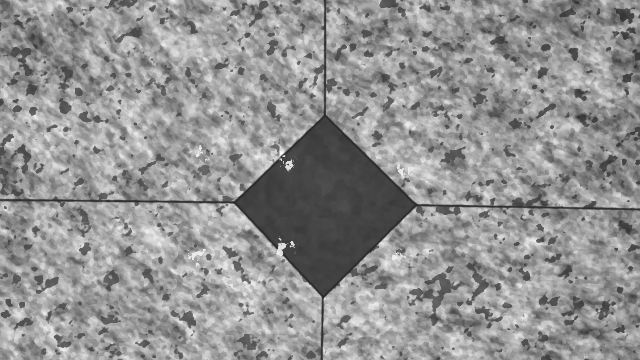
A Shadertoy shader for this texture:

```glsl
// Four slabs of speckled grey granite meet around a dark diamond inlay.
// Stretched value noise makes the veins, blended random cells the crystals,
// and thresholded noise the dark flecks, the grout wear and the glints.

float hash(vec2 p) {
    vec3 q = fract(vec3(p.xyx) * 0.1031);
    q += dot(q, q.yzx + 33.33);
    return fract((q.x + q.y) * q.z);
}

float noise(vec2 p) {
    vec2 cell = floor(p), f = fract(p);
    f = f * f * (3.0 - 2.0 * f);
    float low = mix(hash(cell), hash(cell + vec2(1, 0)), f.x);
    float high = mix(hash(cell + vec2(0, 1)), hash(cell + vec2(1, 1)), f.x);
    return mix(low, high, f.y);
}

float fbm(vec2 p) {
    float sum = 0.0, weight = 0.5;
    for (int i = 0; i < 3; i++) {
        sum += weight * noise(p);
        p = mat2(1.6, 1.2, -1.2, 1.6) * p + 17.3;
        weight *= 0.5;
    }
    return sum / 0.875;
}

// Random tone per cell, with slightly softened cell borders.
float crystals(vec2 p) {
    vec2 base = floor(p);
    float sum = 0.0, total = 0.0;
    for (int j = -1; j <= 1; j++)
    for (int i = -1; i <= 1; i++) {
        vec2 id = base + vec2(i, j);
        vec2 offset = id + vec2(hash(id), hash(id + 71.7)) - p;
        float weight = exp(-14.0 * dot(offset, offset));
        sum += weight * hash(id + 29.1);
        total += weight;
    }
    return sum / total;
}

mat2 rotation(float angle) {
    float c = cos(angle), s = sin(angle);
    return mat2(c, -s, s, c);
}

// Signed distance to a line; positive on the right of a to b.
float lineSide(vec2 p, vec2 a, vec2 b) {
    vec2 d = normalize(b - a);
    return dot(p - a, vec2(d.y, -d.x));
}

float diamondDistance(vec2 p) {
    vec2 top = vec2(0.903, 0.683), left = vec2(0.648, 0.4375);
    vec2 bottom = vec2(0.898, 0.171), right = vec2(1.160, 0.4306);
    float west = max(lineSide(p, top, left), lineSide(p, left, bottom));
    float east = max(lineSide(p, bottom, right), lineSide(p, right, top));
    return max(west, east);
}

float granite(vec2 p, vec2 slab) {
    float angle = mix(-0.75, -0.5, slab.x) + 0.15 * (1.0 - slab.y);
    vec2 q = p + slab * vec2(7.3, 4.1);
    vec2 vein = rotation(angle) * (q + 0.012 * fbm(q * 14.0));

    float clouds = fbm(vein * vec2(8.0, 15.0)) - 0.5;
    float mottling = fbm(vein * vec2(32.0, 58.0) + 40.0) - 0.5;
    float tone = 0.665 + 0.26 * clouds + 0.42 * mottling;
    tone += 0.19 * (crystals(q * 85.0) - 0.5);

    // Grey smears, then small dark mica flecks gathered in patches.
    float smear = fbm(vein * vec2(16.0, 34.0) + 90.0);
    tone -= 0.13 * smoothstep(0.53, 0.68, smear);
    float gather = noise(vein * vec2(5.0, 9.0) + 13.0) - 0.5;
    float fleck = fbm(rotation(0.6) * q * vec2(36.0, 42.0) + 61.0);
    float mask = smoothstep(0.65, 0.73, fleck + 0.13 * gather);
    return mix(tone, 0.29 + 0.1 * mottling, 0.85 * mask);
}

float inlay(vec2 p, float dist) {
    float tone = 0.255 + 0.035 * (crystals(p * 38.0) - 0.5);
    tone += 0.05 * (fbm(p * 55.0) - 0.5);
    tone += 0.025 * smoothstep(0.2, 0.0, length(p - vec2(0.92, 0.47)));
    return mix(0.13, tone, smoothstep(0.0, 0.009, -dist));
}

// Cluster of white sparkles around a centre.
float glint(vec2 p, vec2 centre, float radius) {
    float fade = exp(-dot(p - centre, p - centre) / (radius * radius));
    return smoothstep(0.66, 0.78, fbm(p * 95.0) + 0.35 * fade - 0.1) * smoothstep(0.15, 0.5, fade);
}

void mainImage(out vec4 fragColor, in vec2 fragCoord) {
    vec2 p = fragCoord / iResolution.y;
    float soft = 1.0 / iResolution.y;

    // Slightly bowed joints split the floor into four slabs.
    float seamX = 0.8935 + 0.0215 * p.y - 0.012 * p.y * p.y;
    float seamY = 0.4445 - 0.0085 * p.x - 0.0035 * p.x * p.x;
    vec2 fromSeam = p - vec2(seamX, seamY);
    float tone = granite(p, step(0.0, fromSeam));

    // Light falls off from the middle, most towards the upper right.
    vec2 fromLight = p - vec2(0.72, 0.38);
    tone += 0.025 - 0.085 * dot(fromLight, fromLight);

    float wear = 0.0014 * (noise(p * 90.0) - 0.5);
    float joint = min(abs(fromSeam.x), abs(fromSeam.y)) + wear;
    tone = mix(0.19, tone, smoothstep(0.0018 - soft * 0.5, 0.0025 + soft, joint));

    // Diamond with a pale chamfer on its left and a dark rim.
    float dist = diamondDistance(p) + wear;
    float chamfer = exp(-pow((dist - 0.007) / 0.006, 2.0));
    tone += 0.14 * chamfer * smoothstep(0.14, 0.02, abs(p.x - 0.77));
    tone = mix(inlay(p, dist), tone, smoothstep(-soft, soft, dist));

    // Lamp reflections: xy is the place, z the spread.
    vec3 lamps[6] = vec3[6](
        vec3(0.799, 0.549, 0.022), vec3(0.788, 0.317, 0.032),
        vec3(0.549, 0.289, 0.030), vec3(1.106, 0.294, 0.024),
        vec3(1.120, 0.528, 0.020), vec3(0.556, 0.572, 0.028));
    for (int i = 0; i < 6; i++)
        tone = mix(tone, 0.95, 0.9 * glint(p, lamps[i].xy, lamps[i].z));

    fragColor = vec4(vec3(clamp(tone, 0.0, 1.0)), 1.0);
}
```
